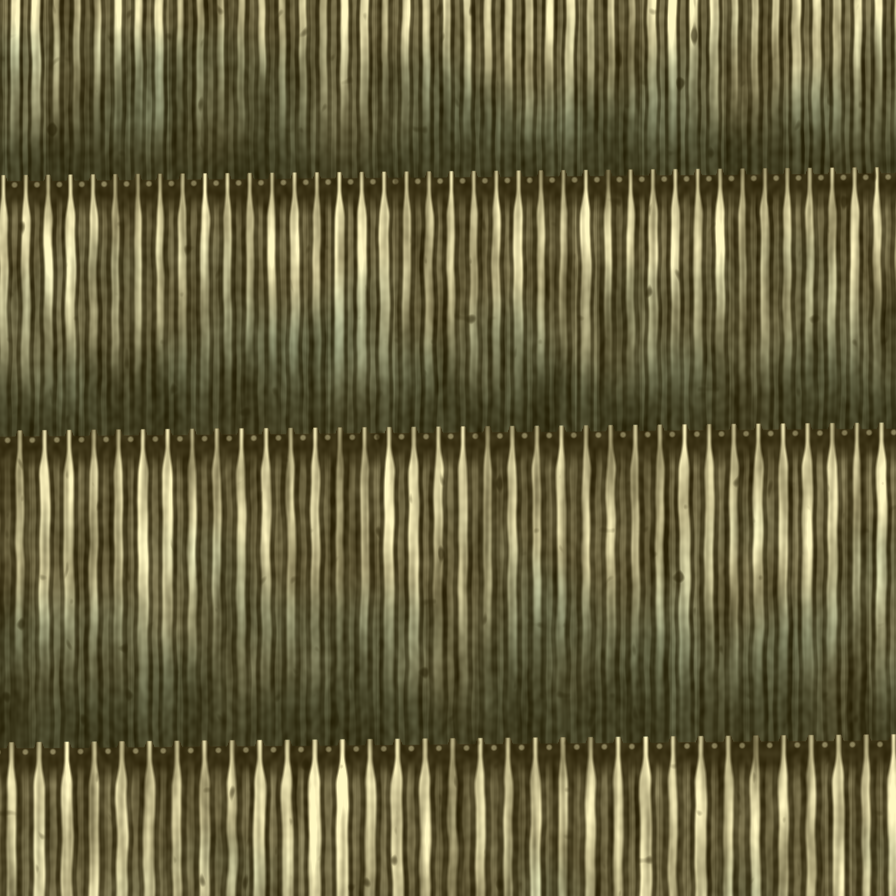
A Shadertoy shader for this texture:

```glsl
// Stacked rows of worn brass fins, each fin tapering to a narrow bright tip.

float hash(vec2 p) {
    p = fract(p * vec2(0.1031, 0.1137));
    p += dot(p, p.yx + 33.33);
    return fract((p.x + p.y) * p.x * 7.13);
}

vec2 gradient(vec2 cell) {
    float angle = 6.2832 * hash(cell);
    return vec2(cos(angle), sin(angle));
}

// Gradient noise, roughly -0.7 to 0.7
float noise(vec2 p) {
    vec2 i = floor(p), f = p - i;
    vec2 s = f * f * f * (f * (f * 6.0 - 15.0) + 10.0);
    vec2 e = vec2(1.0, 0.0);
    float low = mix(dot(gradient(i), f), dot(gradient(i + e.xy), f - e.xy), s.x);
    float high = mix(dot(gradient(i + e.yx), f - e.yx), dot(gradient(i + 1.0), f - 1.0), s.x);
    return mix(low, high, s.y);
}

// Returns tone, coverage and depth fraction; row = (top, height, fin count, first fin)
vec3 finRow(vec2 uv, vec4 row, float pixel) {
    float depth = row.x - uv.y;
    float h = clamp(depth / row.y, 0.0, 1.0);
    float u = uv.x * row.z - row.w + 0.5;
    float id = floor(u);
    float seed = hash(vec2(id + 11.0, row.z * 3.0));
    float open = smoothstep(0.018, 0.052, depth);
    float wobble = 0.09 * noise(vec2(id * 5.37 + row.z, uv.y * 22.0));
    float p = fract(u) - 0.5;
    float side = abs(p + wobble * open);
    float soft = 0.05 + 0.5 * pixel * row.z;

    // Bright fin: thin tip, then a wider worn face
    float halfWidth = mix(0.075, 0.15 + 0.07 * seed, open);
    float fin = 1.0 - smoothstep(halfWidth - soft, halfWidth + soft, side);
    float streak = noise(vec2(uv.x * 150.0, uv.y * 9.0 + row.z));
    float patches = noise(uv * vec2(24.0, 13.0) + row.z);
    float shine = mix(1.0, 0.36, smoothstep(0.25, 0.95, h));
    shine *= 0.83 + 0.3 * (seed - 0.5) + 0.5 * streak + 0.35 * patches;

    // Dull rib in each gap, flanked by dark grooves
    float rib = smoothstep(0.33, 0.43, side) * open;
    float gap = 0.07 + 0.06 * open + rib * (0.15 + 0.12 * seed);
    gap += (0.16 * streak + 0.13 * patches) * open;
    float tone = mix(gap, shine, fin);

    // Small studs between tips
    vec2 stud = vec2((0.5 - abs(p)) / row.z, depth - 0.011);
    tone += 0.4 * (1.0 - smoothstep(0.0015, 0.0045, length(stud)));
    tone *= 1.0 - 0.42 * smoothstep(0.72, 1.0, h);

    // Tips rise above the edge of the row
    float edge = 0.007 * smoothstep(0.08, 0.2, abs(p));
    float cover = smoothstep(-pixel, pixel, depth - edge);
    return vec3(tone, cover, h);
}

void mainImage(out vec4 fragColor, in vec2 fragCoord) {
    vec2 uv = fragCoord / iResolution.xy;
    float pixel = 1.0 / iResolution.y;
    vec2 tilted = uv - vec2(0.0, 0.009 * (uv.x - 0.5));

    // Fins grow wider and rows taller toward the bottom
    vec4 rows[4] = vec4[4](
        vec4(1.060, 0.251, 43.6, 0.74),
        vec4(0.809, 0.285, 40.0, 0.15),
        vec4(0.524, 0.348, 36.4, 0.81),
        vec4(0.176, 0.420, 32.5, 0.42));
    float tone = 0.0, depth = 0.0;
    for (int i = 0; i < 4; i++) {
        vec3 layer = finRow(tilted, rows[i], pixel);
        tone = mix(tone, layer.x, layer.y);
        depth = mix(depth, layer.z, layer.y);
    }

    // Fine grain and sparse dark pits
    tone += 0.09 * noise(uv * vec2(130.0, 85.0));
    tone *= 1.0 - 0.6 * smoothstep(0.42, 0.6, noise(uv * vec2(60.0, 38.0) + 7.0));

    // Brass ramp with a green tarnish toward the bottom of each row
    tone = clamp(tone, 0.0, 1.1);
    vec3 color = mix(vec3(0.16, 0.13, 0.03), vec3(0.92, 0.90, 0.74), tone);
    float tarnish = smoothstep(0.3, 1.0, depth + 0.5 * noise(uv * 9.0));
    color *= mix(vec3(1.02, 1.0, 0.94), vec3(0.93, 1.0, 1.0), tarnish);
    fragColor = vec4(color, 1.0);
}
```
